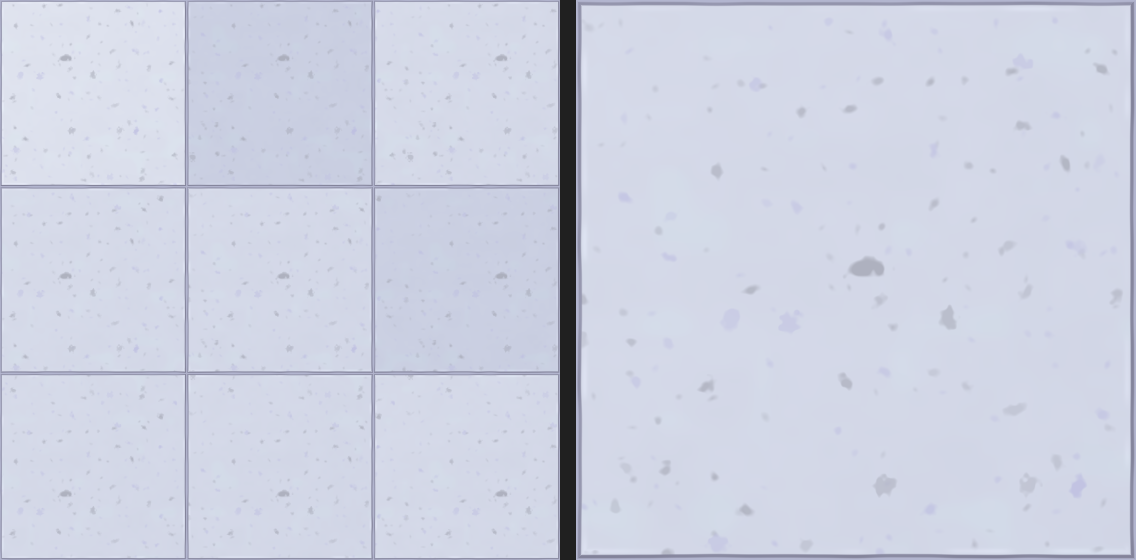
Left, the full canvas; right, a detail of the centre.
Write a Shadertoy shader that draws this texture.

```glsl
// Three by three pale lavender stone tiles with grey and violet flecks and thin bevelled joints.

const float TILES = 3.0;
const float FLECK_PERIOD = 0.389;   // the stone grain repeats independently of the tiles

const vec3 STONE_DARK  = vec3(0.785, 0.805, 0.880);
const vec3 STONE_LIGHT = vec3(0.875, 0.890, 0.935);
const vec3 FLECK_GREY   = vec3(0.635, 0.645, 0.695);
const vec3 FLECK_VIOLET = vec3(0.730, 0.730, 0.880);
const vec3 JOINT_FILL = vec3(0.700, 0.710, 0.810);
const vec3 JOINT_EDGE = vec3(0.500, 0.500, 0.590);

// Tone of each tile, rows from bottom to top
const float TILE_TONE[9] = float[9](
    0.50, 0.46, 0.49,
    0.54, 0.47, 0.07,
    0.88, 0.06, 0.53);

float hash(vec2 p) {
    vec3 q = fract(vec3(p.xyx) * 0.1031);
    q += dot(q, q.yzx + 33.33);
    return fract((q.x + q.y) * q.z);
}

vec2 hash2(vec2 p) {
    return vec2(hash(p + 17.3), hash(p + 61.7));
}

// Value noise that wraps after `period` cells
float noise(vec2 p, float period) {
    vec2 i = floor(p), f = fract(p);
    f = f * f * (3.0 - 2.0 * f);
    vec2 a = mod(i, period), b = mod(i + 1.0, period);
    return mix(mix(hash(a), hash(vec2(b.x, a.y)), f.x),
               mix(hash(vec2(a.x, b.y)), hash(b), f.x), f.y);
}

// Coverage of a soft, ragged ellipse; p and radii are in canvas units
float fleck(vec2 p, vec2 radii, float angle, float ragged, float pixel) {
    float c = cos(angle), s = sin(angle);
    p = mat2(c, -s, s, c) * p;
    float d = (length(p / radii) - 1.0 + ragged) * min(radii.x, radii.y);
    float blur = pixel + 0.0008;
    return 1.0 - smoothstep(-blur, blur, d);
}

// Scatters one fleck per chosen cell of a wrapping grid
vec3 scatter(vec3 color, vec2 p, float cells, float density, float size,
             float strength, float seed, float pixel) {
    vec2 grid = p / FLECK_PERIOD * cells;
    vec2 id = mod(floor(grid), cells) + seed;
    if (hash(id) > density) return color;

    vec2 center = 0.25 + 0.5 * hash2(id);
    vec2 offset = (fract(grid) - center) * FLECK_PERIOD / cells;
    vec2 shape = hash2(id + 5.1);
    vec2 radii = size * mix(0.55, 1.2, shape.x) * vec2(1.0, mix(0.5, 0.9, shape.y));
    float ragged = 1.1 * (noise(p / FLECK_PERIOD * 120.0, 120.0) - 0.5);
    float cover = fleck(offset, radii, 6.283 * hash(id + 9.4), ragged, pixel);
    vec3 tint = hash(id + 2.8) < 0.56 ? FLECK_GREY : FLECK_VIOLET;
    return mix(color, tint, cover * strength * mix(0.4, 1.0, hash(id + 13.6)));
}

vec3 stone(vec2 uv, vec2 tile, vec2 local, float pixel) {
    float tone = TILE_TONE[int(tile.y * TILES + tile.x)];
    tone += 0.10 * (local.y - local.x) * (0.3 + tone);
    vec3 color = mix(STONE_DARK, STONE_LIGHT, tone);

    // Faint clouds in the body of the stone
    vec2 p = uv / FLECK_PERIOD;
    float cloud = 0.6 * noise(p * 11.0, 11.0) + 0.4 * noise(p * 37.0, 37.0);
    color += 0.012 * (cloud - 0.5);
    float bloom = smoothstep(0.72, 0.95, noise(p * 14.0 + 3.0, 14.0));
    color += vec3(0.0, 0.012, 0.004) * bloom;

    // Flecks from fine dust to larger chips
    color = scatter(color, uv, 23.0, 0.30, 0.0019, 0.50, 3.0, pixel);
    color = scatter(color, uv + 0.013, 15.0, 0.32, 0.0036, 0.65, 41.0, pixel);
    color = scatter(color, uv + 0.031, 9.0, 0.28, 0.0062, 0.70, 83.0, pixel);

    // The largest grey chip of each grain period
    vec2 chip = mod(uv - 0.118 + 0.5 * FLECK_PERIOD, FLECK_PERIOD) - 0.5 * FLECK_PERIOD;
    float ragged = noise(p * 90.0, 90.0) - 0.5;
    return mix(color, FLECK_GREY, 0.75 * fleck(chip, vec2(0.0105, 0.0050), 0.15, ragged, pixel));
}

// Adds pale joint filling, dark rims and a worn highlight around a tile
vec3 joint(vec3 color, vec2 uv, vec2 local, float pixel) {
    vec2 side = min(local, 1.0 - local) / TILES;
    float wear = noise(uv * 48.0, 97.0);
    float d = min(side.x, side.y) + 0.0007 * (wear - 0.5);
    float blur = 0.5 * pixel + 0.0003;

    float lower = side.y < side.x ? step(local.y, 0.5) : step(0.5, local.x);
    float glint = exp(-pow((d - 0.0055) / 0.0016, 2.0));
    color += 0.035 * glint * smoothstep(0.45, 0.9, wear);

    float fill = 1.0 - smoothstep(0.0030 - blur, 0.0030 + blur, d);
    color = mix(color, JOINT_FILL, fill);
    float rim = 1.0 - smoothstep(0.0010 - blur, 0.0010 + blur, abs(d - 0.0023));
    return mix(color, JOINT_EDGE, rim * (0.62 + 0.25 * lower + 0.20 * (wear - 0.5)));
}

void mainImage(out vec4 fragColor, in vec2 fragCoord) {
    vec2 uv = fragCoord / iResolution.xy;
    float pixel = 1.0 / min(iResolution.x, iResolution.y);
    vec2 tile = clamp(floor(uv * TILES), 0.0, TILES - 1.0);
    vec2 local = uv * TILES - tile;

    vec3 color = stone(uv, tile, local, pixel);
    fragColor = vec4(joint(color, uv, local, pixel), 1.0);
}
```
